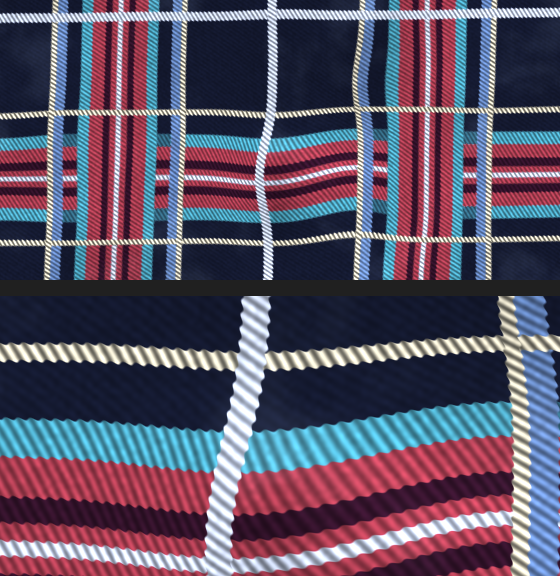
Top, the full canvas; bottom, a detail of the centre.
Write a Shadertoy shader that draws this texture.

```glsl
// Woven plaid cloth: mirrored stripe bands repeat across and down over navy.
// Soft pulls bend the cloth; each stripe is a distance from its band centre,
// shaded by diagonal twill ridges, yarn noise and shallow folds.

const vec3 NAVY  = vec3(0.075, 0.095, 0.18);
const vec3 RED   = vec3(0.61, 0.22, 0.29);
const vec3 PLUM  = vec3(0.18, 0.065, 0.15);
const vec3 TEAL  = vec3(0.27, 0.59, 0.69);
const vec3 BLUE  = vec3(0.37, 0.49, 0.70);
const vec3 WHITE = vec3(0.75, 0.79, 0.88);
const vec3 CREAM = vec3(0.74, 0.72, 0.65);
const vec2 PERIOD = vec2(1.104, 1.146);
const vec2 CENTRE = vec2(0.417, 0.370);

float hash(vec2 p) {
    return fract(sin(dot(p, vec2(127.1, 311.7))) * 43758.5453);
}

float noise(vec2 p) {
    vec2 i = floor(p), f = fract(p);
    f = f * f * (3.0 - 2.0 * f);
    return mix(mix(hash(i), hash(i + vec2(1, 0)), f.x),
               mix(hash(i + vec2(0, 1)), hash(i + vec2(1, 1)), f.x), f.y);
}

float fbm(vec2 p) {
    float sum = 0.0, amp = 0.5;
    for (int i = 0; i < 4; i++) {
        sum += amp * noise(p);
        p = p * 2.03 + 17.0;
        amp *= 0.5;
    }
    return sum;
}

// Soft elliptical bump, 1 at its centre
float bump(vec2 p, vec2 centre, vec2 size) {
    vec2 d = (p - centre) / size;
    return exp(-dot(d, d));
}

// Coverage of a stripe at a given offset from the band centre
float stripe(float d, float offset, float halfWidth, float aa) {
    return 1.0 - smoothstep(halfWidth - aa, halfWidth + aa, abs(d - offset));
}

// Ridge brightness along one diagonal direction, 0 to 1
float twill(vec2 p, vec2 slope) {
    return 0.5 + 0.5 * sin(6.28318 * 64.0 * dot(p, slope));
}

// Lays yarn over the cloth with ridges of the given depth
vec3 lay(vec3 cloth, vec3 yarn, float cover, float ridge, float depth) {
    return mix(cloth, yarn * (1.0 + depth * (ridge - 0.5)), cover);
}

// Displacement of the weave: slight lean, local pulls and a slow wobble
vec2 drape(vec2 p) {
    vec2 d = vec2(0.022 * (p.y - 0.5), 0.010 * (p.x - 1.0));
    d.x -= 0.045 * bump(p, vec2(0.95, 0.38), vec2(0.15, 0.17));
    d.x -= 0.022 * bump(p, vec2(1.29, 0.70), vec2(0.11, 0.13));
    d.y -= 0.018 * bump(p, vec2(0.93, 0.37), vec2(0.16, 0.18));
    d.y += 0.026 * bump(p, vec2(1.28, 0.34), vec2(0.15, 0.22));
    return d + 0.016 * (vec2(noise(p * 4.0), noise(p * 4.0 + 31.0)) - 0.5);
}

// Red centre band with plum lines, a pale core and teal borders
vec3 band(vec3 cloth, float d, vec4 size, float ridge, float aa) {
    cloth = lay(cloth, TEAL, stripe(d, 0.0, size.x, aa), ridge, 0.55);
    cloth = lay(cloth, RED, stripe(d, 0.0, size.y, aa), ridge, 0.45);
    cloth = lay(cloth, PLUM, stripe(d, size.z, size.w, aa), ridge, 0.40);
    return lay(cloth, WHITE, stripe(d, 0.0, 0.009, aa), ridge, 0.65);
}

void mainImage(out vec4 fragColor, in vec2 fragCoord) {
    vec2 p = fragCoord / iResolution.y;
    float aa = 1.2 / iResolution.y;
    vec2 q = p - drape(p);

    // Mirrored distances from the nearest band centre on each axis
    vec2 d = abs(mod(q - CENTRE + 0.5 * PERIOD, PERIOD) - 0.5 * PERIOD);
    float ridgeH = twill(q, vec2(1.0, 0.65));
    float ridgeV = twill(q, vec2(0.65, 1.0));
    d += 0.003 * (vec2(ridgeV, ridgeH) - 0.5);

    // Ground and wide bands, the upright ones above
    vec3 col = NAVY * (1.0 + 0.16 * (ridgeV - 0.5));
    col = band(col, d.y, vec4(0.152, 0.107, 0.045, 0.015), ridgeH, aa);
    float gap = stripe(d.x, 0.0, 0.19, aa) * step(0.107, d.y);
    col = mix(col, NAVY, 0.45 * gap);
    col = band(col, d.x, vec4(0.138, 0.099, 0.041, 0.011), ridgeV, aa);
    col = lay(col, BLUE, stripe(d.x, 0.207, 0.018, aa), ridgeV, 0.50);

    // Thin cords over the bands
    col = lay(col, CREAM, stripe(d.y, 0.229, 0.010, aa), ridgeH, 0.90);
    col = lay(col, CREAM, stripe(d.x, 0.234, 0.010, aa), ridgeV, 0.90);
    col = lay(col, WHITE, stripe(d.y, 0.573, 0.016, aa), ridgeH, 0.60);
    col = lay(col, WHITE, stripe(d.x, 0.552, 0.016, aa), ridgeV, 0.60);

    // Folds, yarn grain and faint worn patches
    float fold = fbm(p * vec2(3.0, 4.0) + 5.0) - 0.47;
    float light = 1.0 + 0.35 * fold + 0.18 * (noise(p * 150.0) - 0.5);
    light += 0.14 * bump(p, vec2(1.20, 0.42), vec2(0.20, 0.06));
    light -= 0.16 * bump(p, vec2(0.99, 0.30), vec2(0.06, 0.20));
    float worn = smoothstep(0.50, 0.80, fbm(p * 6.0 + 40.0));
    col = col * light + 0.07 * worn * vec3(0.8, 0.9, 1.0);
    fragColor = vec4(clamp(col, 0.0, 1.0), 1.0);
}
```
